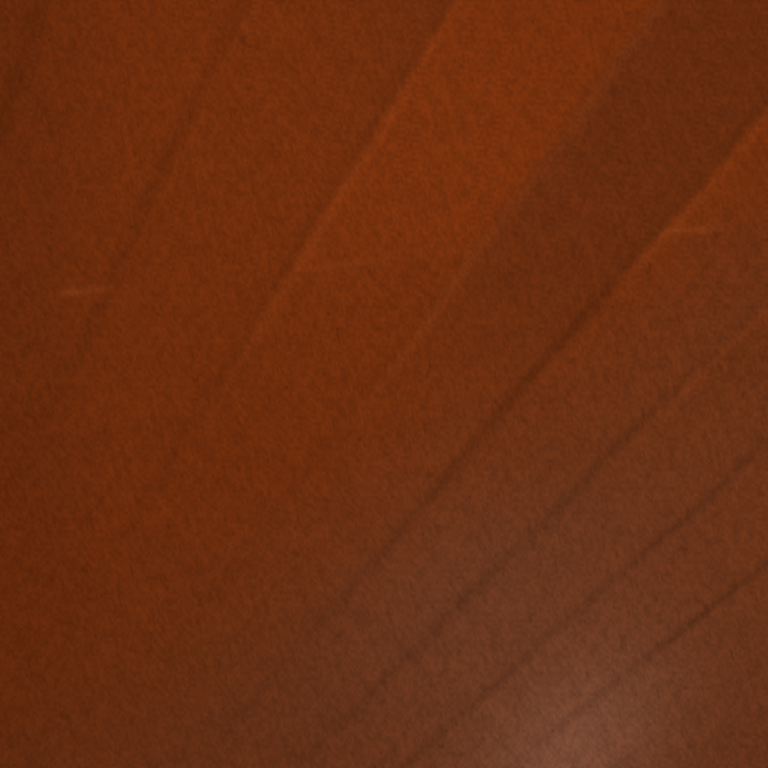
Give the GLSL for this texture, as a three.js fragment shader.

```glsl
varying vec2 vUv;

float hash(vec2 p) {
  return fract(sin(dot(p, vec2(127.1, 311.7))) * 43758.5453);
}

float noise(vec2 p) {
  vec2 i = floor(p);
  vec2 f = fract(p);
  f = f * f * (3.0 - 2.0 * f);
  return mix(mix(hash(i), hash(i + vec2(1.0, 0.0)), f.x),
             mix(hash(i + vec2(0.0, 1.0)), hash(i + 1.0), f.x), f.y);
}

float bell(float x, float width) {
  return exp(-x * x / (width * width));
}

float pool(vec2 p, vec2 size) {
  return exp(-dot(p / size, p / size));
}

// Fine leathery grain, slightly taller than wide, centred on zero
float grain(vec2 p) {
  p.x += 0.2 * p.y;
  float coarse = noise(p * vec2(185.0, 115.0)) - 0.5;
  float fine = noise(p * vec2(340.0, 250.0) + 31.0) - 0.5;
  float blotch = noise(p * vec2(40.0, 30.0) + 7.0) - 0.5;
  float speck = smoothstep(0.76, 1.0, noise(p * vec2(170.0, 105.0) + 57.0));
  return 0.1 * coarse + 0.13 * fine + 0.025 * blotch - 0.07 * speck;
}

void main() {
  vec2 uv = vUv;

  // Planks fan out from a vanishing point beyond the lower left
  vec2 ray = uv - vec2(-0.646, -1.044);
  float slope = ray.x / ray.y;
  float plank = (slope - 0.345) / 0.13;
  float seamId = floor(plank + 0.5);
  float seamDist = (plank - seamId) * 0.13 * ray.y / sqrt(1.0 + slope * slope);
  seamDist += 0.005 * (noise(vec2(uv.y * 12.0, seamId * 5.0)) - 0.5);
  seamDist += 0.004 * (noise(uv * 110.0) - 0.5);
  float edge = smoothstep(-0.008, 0.008, seamDist);
  float oddPlank = mix(mod(seamId + 1.0, 2.0), mod(seamId, 2.0), edge);

  // Warm varnish, dulled by a wide haze toward the lower right
  float drift = 0.06 * (noise(uv * 5.0) - 0.5);
  float haze = smoothstep(0.2, -0.2, uv.y - 0.66 * uv.x + drift);
  vec3 color = mix(vec3(0.418, 0.169, 0.045), vec3(0.385, 0.19, 0.095), haze);
  color += vec3(0.04, 0.018, 0.005) * pool(uv - vec2(0.56, 0.82), vec2(0.42, 0.36));
  color *= 1.0 - 0.07 * smoothstep(0.18, 0.0, uv.x);
  color = mix(color, vec3(0.372, 0.155, 0.05), 0.5 * pool(uv, vec2(0.35, 0.25)));

  // Alternating plank tones, strongest at the upper right
  float upperRight = smoothstep(0.3, 0.8, uv.x) * smoothstep(0.35, 0.7, uv.y);
  color = mix(color, vec3(0.39, 0.17, 0.06), 0.8 * oddPlank * upperRight);

  // Faint end joints cross every second plank
  float jointDist = uv.y - 0.61 - 0.1 * uv.x;
  float beyond = smoothstep(-0.004, 0.006, jointDist) * smoothstep(0.1, 0.6, uv.x);
  color *= 1.0 + 0.03 * (1.0 - oddPlank) * beyond;
  float jointFade = smoothstep(0.2, 0.7, noise(vec2(uv.x * 9.0, 3.0))) * smoothstep(0.04, 0.1, uv.x);
  color += vec3(0.045, 0.028, 0.018) * (1.0 - oddPlank) * jointFade * bell(jointDist, 0.006);

  // Window glare pooled at the bottom
  vec2 offset = uv - vec2(0.74, 0.01);
  vec2 along = vec2(offset.x + offset.y, offset.y - offset.x) * 0.7071;
  color += vec3(0.075, 0.085, 0.095) * pool(along, vec2(0.17, 0.1));
  color += vec3(0.028, 0.027, 0.03) * pool(offset - vec2(-0.1, 0.18), vec2(0.22));
  color += vec3(0.03, 0.01, 0.0) * pool(uv - vec2(1.0, 0.36), vec2(0.2));

  // Seams: a soft broken groove, in places replaced by a lit bevel
  float width = mix(0.013, 0.005, clamp(plank / 8.0, 0.0, 1.0));
  float visible = smoothstep(0.15, 0.75, 0.9 * uv.x + 0.7 * uv.y);
  visible *= mix(0.45, 1.0, noise(vec2(uv.y * 9.0, seamId * 3.7)));
  visible *= 1.0 - smoothstep(7.2, 7.8, plank) * smoothstep(0.78, 0.9, uv.x);
  float ridge = 1.0 - step(0.5, abs(seamId - 3.0));
  float bevel = smoothstep(0.3, 0.65, noise(vec2(seamId * 7.3, uv.y * 4.0)));
  bevel = max(bevel, ridge) * smoothstep(0.35, 0.6, uv.y) * smoothstep(0.05, 0.4, uv.x);
  float groove = visible * (1.0 - 0.5 * bevel) * (1.0 - 0.5 * ridge);
  color *= 1.0 - 0.125 * groove * bell(seamDist + 0.4 * width, width);
  color += vec3(0.045, 0.024, 0.012) * visible * bevel * bell(seamDist - 0.007, 0.008);

  color *= 1.0 + 0.95 * grain(uv);
  gl_FragColor = vec4(color, 1.0);
}
```
